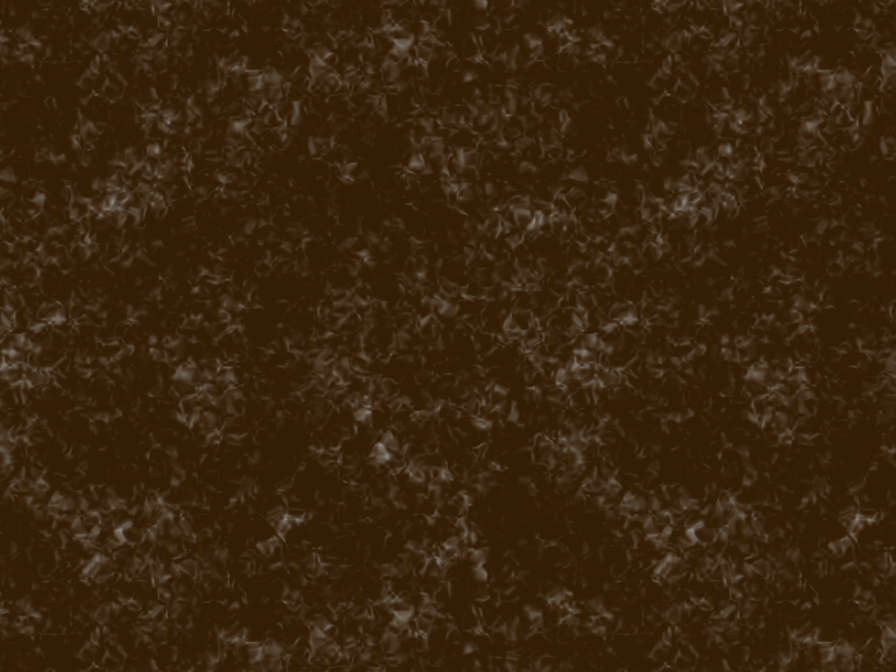
A Shadertoy shader for this texture:

```glsl
// Dark brown, worn surface dusted with clustered pale grey specks.
// Periodic value noise in several octaves gathers the dust into patches,
// a ridged layer adds thin veins, and a squared curve keeps bright flecks rare.

float hash(vec3 p) {
    p = fract(p * 0.1031);
    p += dot(p, p.zyx + 31.32);
    return fract((p.x + p.y) * p.z);
}

// Value noise that repeats after one unit, with freq cells along each side
float tiledNoise(vec2 uv, float freq, float seed) {
    vec2 p = uv * freq;
    vec2 cell = floor(p);
    vec2 f = fract(p);
    f = f * f * (3.0 - 2.0 * f);
    vec2 lo = mod(cell, freq);
    vec2 hi = mod(cell + 1.0, freq);
    float bottom = mix(hash(vec3(lo, seed)), hash(vec3(hi.x, lo.y, seed)), f.x);
    float top = mix(hash(vec3(lo.x, hi.y, seed)), hash(vec3(hi, seed)), f.x);
    return mix(bottom, top, f.y);
}

// Dust density with mean near zero and unit deviation
float dustField(vec2 uv) {
    // Bend the lattice so that flecks get ragged outlines
    vec2 bend = vec2(tiledNoise(uv, 53.0, 3.0), tiledNoise(uv, 53.0, 7.0)) - 0.5;
    uv += 0.014 * bend;

    float sum = 0.0;
    float freq = 8.0;
    float weight = 0.35;
    for (int i = 0; i < 5; i++) {
        sum += weight * (tiledNoise(uv + 0.137 * float(i), freq, freq) - 0.5) / 0.2145;
        freq = 2.0 * freq + 1.0;
        weight += 0.07;
    }

    // Thin veins along the middle level of a finer noise
    float vein = 1.0 - abs(2.0 * tiledNoise(uv, 67.0, 19.0) - 1.0);
    sum += 0.4 * (vein - 0.65) / 0.24;
    return sum / 1.187;
}

void mainImage(out vec4 fragColor, in vec2 fragCoord) {
    vec2 uv = fragCoord / iResolution.y / 0.851;

    // Squared response: dark ground, faint haze, few bright flecks
    float level = max(0.0, 0.165 + 0.205 * dustField(uv));
    float dust = min(level * level, 1.0);

    vec3 brown = vec3(0.205, 0.113, 0.018);
    vec3 paleGrey = vec3(0.60, 0.585, 0.575);
    fragColor = vec4(mix(brown, paleGrey, dust), 1.0);
}
```
